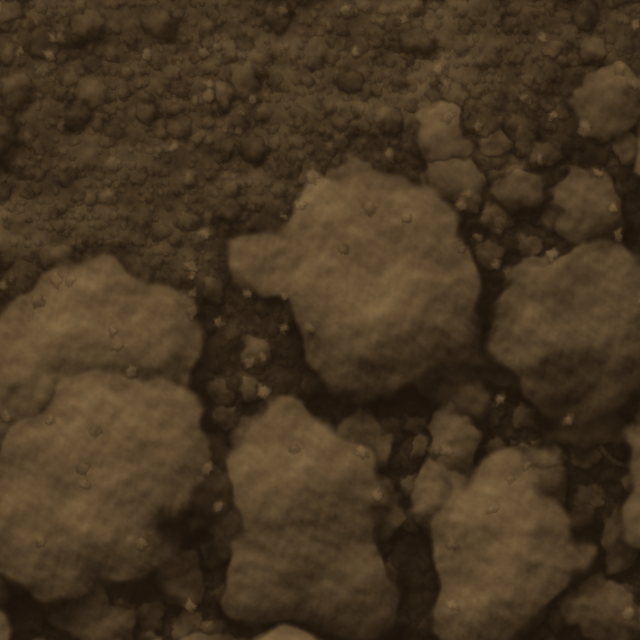
Give the GLSL for this texture, as a Shadertoy shader.

```glsl
// Dry brown soil: crumbly ground, scattered pebbles and large rough clods lit from above.
#define LIGHT_DIR vec2(-0.29, 0.957)
#define DARK_EARTH vec3(0.105, 0.070, 0.037)
#define PALE_EARTH vec3(0.440, 0.350, 0.230)
#define GROUND_TONE 0.50
#define STONE_TONE 0.57
#define RELIEF 1.5
#define EDGE_SOFTNESS 0.0045
#define GAP_DARKNESS 0.60
#define STRAWS 4

vec2 hash2(vec2 p) {
    vec3 q = fract(p.xyx * vec3(0.1031, 0.1030, 0.0973));
    q += dot(q, q.yzx + 33.33);
    return fract((q.xx + q.yz) * q.zy);
}

float gradientNoise(vec2 p) {
    vec2 i = floor(p), f = fract(p);
    vec2 u = f * f * f * (f * (f * 6.0 - 15.0) + 10.0);
    vec2 o = vec2(0.0, 1.0);
    float a = dot(hash2(i) * 2.0 - 1.0, f);
    float b = dot(hash2(i + o.yx) * 2.0 - 1.0, f - o.yx);
    float c = dot(hash2(i + o.xy) * 2.0 - 1.0, f - o.xy);
    float d = dot(hash2(i + o.yy) * 2.0 - 1.0, f - o.yy);
    return mix(mix(a, b, u.x), mix(c, d, u.x), u.y);
}

float fbm(vec2 p) {
    float sum = 0.0, amp = 0.5;
    for (int i = 0; i < 5; i++) {
        sum += amp * gradientNoise(p);
        p = mat2(1.6, 1.2, -1.2, 1.6) * p + 7.3;
        amp *= 0.52;
    }
    return sum;
}

// 0 on the fine soil at upper left, 1 among the clods at lower right
float roughness(vec2 p) {
    return smoothstep(0.35, 0.75, (1.0 - p.y) * 0.8 + p.x * 0.45);
}

// Rounded, faceted outline: about 1 on the rim
float stoneDistance(vec2 q, vec2 seed) {
    float facet = 0.0;
    for (int k = 0; k < 5; k++) {
        vec2 h = hash2(seed + float(k) * 3.7);
        float a = (float(k) + 0.5 * h.x) * 1.2566;
        facet = max(facet, dot(q, vec2(cos(a), sin(a))) * (0.92 + 0.25 * h.y));
    }
    return mix(length(q), facet, 0.55);
}

// Paints one size of stones; cover holds the density on smooth and rough soil
void scatter(inout float tone, vec2 p, float cells, vec2 cover, float size,
             float shadow, float opacity, float lift, float seed) {
    vec2 g = p * cells;
    vec2 w = g * 2.6 + seed;
    g += 0.24 * vec2(gradientNoise(w), gradientNoise(w + 17.0));
    g += 0.09 * vec2(gradientNoise(w * 2.7), gradientNoise(w * 2.7 + 31.0));
    vec2 home = floor(p * cells);
    for (int j = 1; j >= -1; j--)
    for (int i = -1; i <= 1; i++) {
        vec2 id = home + vec2(i, j);
        vec2 key = id + seed * 13.0 + 50.0;
        vec2 centre = id + 0.5 + 0.6 * (hash2(key) - 0.5);
        vec2 kind = hash2(key + 91.7), look = hash2(key + 47.3);
        if (kind.x > mix(cover.x, cover.y, roughness(centre / cells))) continue;

        float radius = size * (0.6 + 0.4 * kind.y);
        vec2 u = (g - centre) / radius;
        float a = look.x * 6.2832, stretch = mix(0.82, 1.22, look.y);
        vec2 q = mat2(cos(a), sin(a), -sin(a), cos(a)) * u * vec2(stretch, 1.0 / stretch);
        float d = stoneDistance(q, key);

        // Contact shadow, wider on the side away from the light
        float reach = d + 0.22 * dot(u, LIGHT_DIR) / (0.3 + length(u));
        tone *= 1.0 - shadow * (1.0 - smoothstep(0.85, 1.42, reach));

        // Domed body with a dim rim
        float soft = EDGE_SOFTNESS * cells / radius + 0.03;
        float dome = sqrt(max(1.0 - d * d, 0.0));
        float body = STONE_TONE + lift + 0.27 * dot(u, LIGHT_DIR)
                   + 0.26 * (dome - 0.6) + 0.24 * (look.x - 0.5);
        tone = mix(tone, body, opacity * (1.0 - smoothstep(1.0 - soft, 1.0 + soft, d)));
    }
}

// Thin dry stalks lying among the clods
void addStraws(inout float tone, vec2 p) {
    for (int i = 0; i < STRAWS; i++) {
        vec2 h = hash2(vec2(float(i) * 5.3 + 2.0, 8.0));
        float a = 1.2 + 1.6 * h.y;
        vec2 dir = vec2(cos(a), sin(a));
        vec2 r = p - vec2((float(i) + h.x) / float(STRAWS), 0.08 + 0.25 * h.y);
        float along = clamp(dot(r, dir), -0.05, 0.05);
        float d = length(r - dir * along + 0.006 * sin(along * 50.0));
        tone = mix(tone, 0.62, 0.6 * (1.0 - smoothstep(0.001, 0.006, d)));
    }
}

void mainImage(out vec4 fragColor, in vec2 fragCoord) {
    vec2 p = fragCoord / iResolution.y;
    float lumps = fbm(p * 9.0);
    float relief = lumps - fbm((p + LIGHT_DIR * 0.012) * 9.0);

    // Ground and fine crumbs
    float tone = GROUND_TONE + 0.35 * gradientNoise(p * 5.0 + 3.0);
    scatter(tone, p, 75.0, vec2(0.55, 0.60), 0.50, 0.22, 0.50, 0.00, 1.0);
    scatter(tone, p, 38.0, vec2(0.42, 0.60), 0.50, 0.32, 0.60, 0.00, 2.0);
    tone *= 1.0 - GAP_DARKNESS * roughness(p + 0.12 * lumps);

    // Pebbles, then clods
    scatter(tone, p, 19.0, vec2(0.22, 0.75), 0.50, 0.50, 0.80, -0.06, 3.0);
    scatter(tone, p, 8.0, vec2(0.08, 0.75), 0.50, 0.65, 0.95, -0.02, 4.0);
    addStraws(tone, p);
    scatter(tone, p, 3.0, vec2(-0.6, 1.30), 0.54, 0.75, 1.0, 0.04, 5.0);

    // Loose pale grains on top
    scatter(tone, p, 42.0, vec2(0.07, 0.04), 0.42, 0.20, 0.75, 0.25, 6.0);

    // Crumbly surface relief fades in the dark gaps
    tone += (RELIEF * relief + 0.30 * lumps) * smoothstep(-0.1, 0.45, tone);
    vec3 color = mix(DARK_EARTH, PALE_EARTH, clamp(tone, -0.15, 1.25));
    fragColor = vec4(color, 1.0);
}
```
